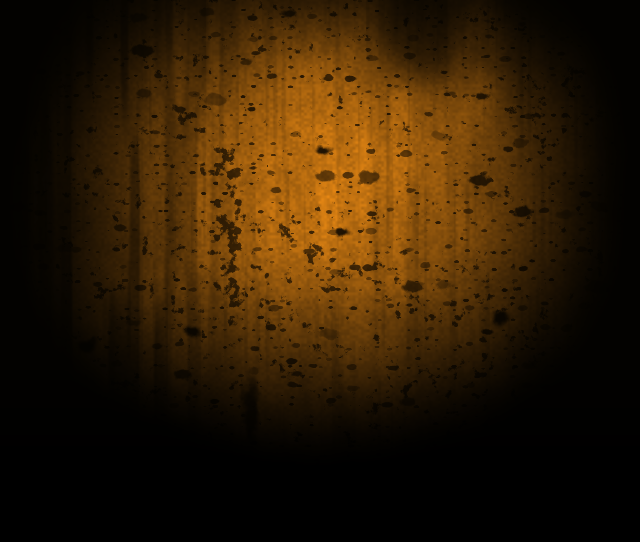
Write a Shadertoy shader that draws this background.

```glsl
float hash(vec2 p) {
    return fract(sin(dot(p, vec2(127.1, 311.7))) * 43758.55);
}

float noise(vec2 p) {
    vec2 i = floor(p), f = fract(p);
    f = f * f * (3.0 - 2.0 * f);
    return mix(mix(hash(i), hash(i + vec2(1, 0)), f.x),
               mix(hash(i + vec2(0, 1)), hash(i + 1.0), f.x), f.y);
}

float fbm(vec2 p) {
    float sum = 0.0, amp = 0.5;
    for (int i = 0; i < 5; i++) {
        sum += amp * noise(p);
        p = mat2(1.6, 1.2, -1.2, 1.6) * p + 7.3;
        amp *= 0.5;
    }
    return sum;
}

// Soft mask of an ellipse, 1 at its centre
float spot(vec2 p, vec2 centre, vec2 radius) {
    return 1.0 - smoothstep(0.3, 1.0, length((p - centre) / radius));
}

// Ragged flat pits, one at most in each cell
float pits(vec2 p, float scale, float share) {
    vec2 q = p * scale, id = floor(q);
    vec2 centre = 0.3 + 0.4 * vec2(hash(id + 3.1), hash(id + 8.7));
    vec2 d = (fract(q) - centre) * vec2(0.8, 1.5);
    float size = mix(0.07, 0.25, hash(id + 5.3));
    float edge = length(d) + 0.22 * (fbm(p * 85.0) - 0.5);
    float mask = 1.0 - smoothstep(size - 0.05, size + 0.04, edge);
    return mask * step(hash(id + 1.9), share) * mix(0.4, 1.0, hash(id + 6.2));
}

void mainImage(out vec4 fragColor, in vec2 fragCoord) {
    vec2 uv = fragCoord / iResolution.xy;
    vec2 p = uv * vec2(1.18, 1.0);

    // Broad glow, squarer than an ellipse
    vec2 q = abs(uv - vec2(0.5, 0.64)) / vec2(0.48, uv.y < 0.64 ? 0.49 : 0.56);
    float d = pow(pow(q.x, 2.3) + pow(q.y, 2.3), 1.0 / 2.3);
    float light = 1.0 - smoothstep(0.08, 1.02, d + 0.08 * (fbm(p * 5.0) - 0.5));

    // Mottled wall with fine grain
    float wall = 0.82 + 0.36 * fbm(p * 9.0);
    wall *= 0.9 + 0.2 * noise(p * 190.0);

    // Vertical runs, stronger on the left
    float left = 1.0 - smoothstep(0.12, 0.45, uv.x);
    float runs = smoothstep(0.48, 0.8, noise(vec2(p.x * 48.0, p.y * 3.2)));
    float threads = smoothstep(0.55, 0.9, noise(vec2(p.x * 130.0, p.y * 5.0)));
    wall *= 1.0 - runs * (0.08 + 0.36 * left) - threads * 0.12;

    // Grime hanging from the top edge
    float grime = smoothstep(0.8, 1.02, uv.y + 0.22 * (fbm(p * vec2(9.0, 4.0)) - 0.5));
    wall *= 1.0 - 0.5 * grime;
    wall *= 1.0 - 0.5 * spot(uv, vec2(0.65, 0.95), vec2(0.09, 0.15));
    wall *= 1.0 + 0.4 * spot(uv, vec2(0.75, 0.92), vec2(0.06, 0.18));

    // Fine specks, gathered in patches and in a worn column
    float column = spot(uv, vec2(0.357, 0.58), vec2(0.035, 0.24));
    float patches = fbm(p * 6.0 + 4.0);
    float specks = smoothstep(0.66, 0.78, fbm(p * 75.0) + 0.22 * (patches - 0.5) + 0.17 * column);
    float dirt = 0.65 * specks;

    // Scattered pits in three sizes
    for (int i = 0; i < 3; i++) {
        float scale = 14.0 * exp2(float(i));
        dirt = max(dirt, 0.75 * pits(p + 0.37 * float(i), scale, 0.2 + 0.06 * float(i)));
    }

    // Large blots and a dark smear near the foot
    vec2 warped = uv + 0.02 * (vec2(fbm(p * 45.0), fbm(p * 45.0 + 9.0)) - 0.5);
    float blots = spot(warped, vec2(0.78, 0.415), vec2(0.019, 0.019));
    blots = max(blots, spot(warped, vec2(0.302, 0.384), vec2(0.018, 0.016)));
    blots = max(blots, spot(warped, vec2(0.505, 0.723), vec2(0.02, 0.011)));
    blots = max(blots, spot(warped, vec2(0.138, 0.362), vec2(0.022, 0.018)));
    blots = max(blots, spot(warped, vec2(0.535, 0.571), vec2(0.018, 0.01)));
    blots = max(blots, 0.8 * spot(warped, vec2(0.392, 0.24), vec2(0.016, 0.09)));
    dirt = max(dirt, 0.85 * blots);

    vec3 amber = vec3(0.75, 0.44, 0.065);
    vec3 color = amber * light * wall * (1.0 - dirt);
    color += vec3(0.012, 0.008, 0.0) * smoothstep(0.1, 0.4, uv.y);
    fragColor = vec4(color, 1.0);
}
```
